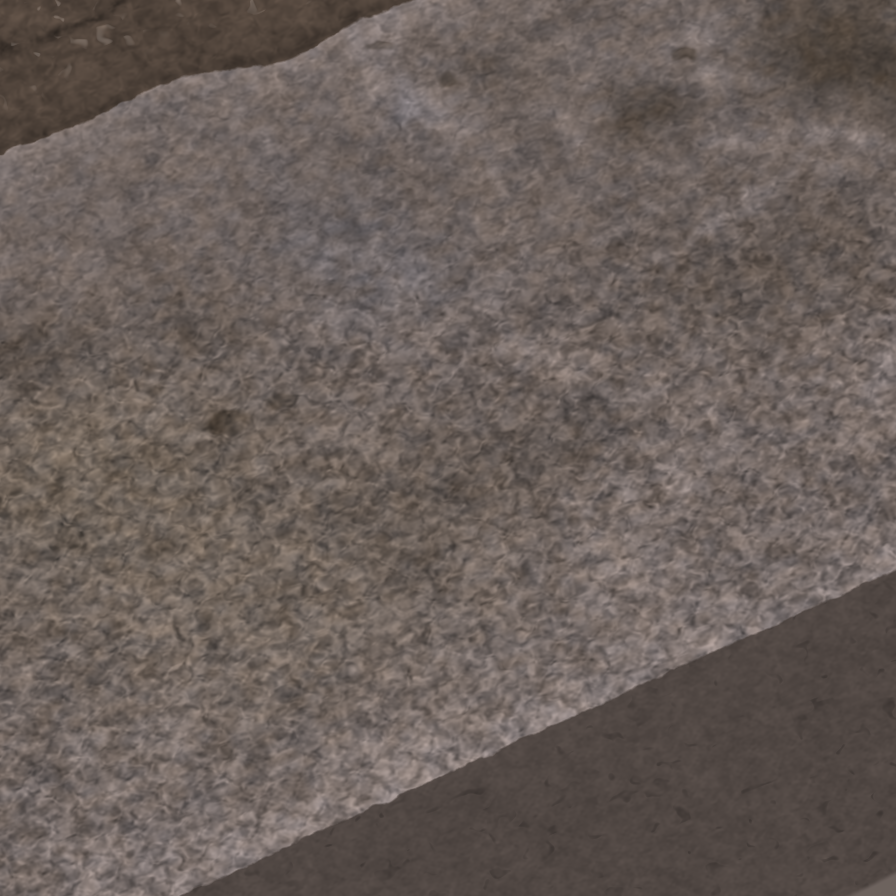
Reproduce this texture procedurally as a WebGL 1 fragment shader.

```glsl
precision highp float;
// Worn concrete slab running diagonally between two strips of dark ground.
// Two wobbly edge lines split the strips; soft elliptical blobs lay down stains
// and tints, and several scales of warped value noise give the speckled grain.

uniform vec2 u_resolution;

#define GRAIN_SCALE 135.0
#define GRAIN_CONTRAST 0.68
#define MOTTLE_CONTRAST 0.26
#define EDGE_SOFTNESS 0.0018
#define EDGE_ROUGHNESS 0.009
#define CONCRETE vec3(0.428, 0.387, 0.370)
#define ASPHALT vec3(0.316, 0.280, 0.264)
#define SOIL vec3(0.322, 0.272, 0.236)
#define STAIN vec3(0.270, 0.235, 0.205)
#define PALE vec3(0.575, 0.530, 0.522)

float hash(vec2 p) {
  return fract(sin(dot(p, vec2(127.1, 311.7))) * 43758.5453);
}

float noise(vec2 p) {
  vec2 i = floor(p), f = fract(p);
  f = f * f * (3.0 - 2.0 * f);
  return mix(mix(hash(i), hash(i + vec2(1.0, 0.0)), f.x),
             mix(hash(i + vec2(0.0, 1.0)), hash(i + vec2(1.0, 1.0)), f.x), f.y);
}

float fbm(vec2 p) {
  float sum = 0.0, amp = 0.53;
  for (int i = 0; i < 4; i++) {
    sum += amp * noise(p);
    p = mat2(1.6, 1.2, -1.2, 1.6) * p + 17.3;
    amp *= 0.5;
  }
  return sum;
}

// Soft ellipse tilted by the given angle
float blob(vec2 p, vec2 center, vec2 radii, float angle) {
  vec2 d = p - center;
  float c = cos(angle), s = sin(angle);
  d = vec2(c * d.x + s * d.y, c * d.y - s * d.x) / radii;
  return exp(-dot(d, d));
}

// Small pit with a firmer outline
float pit(vec2 p, vec2 center, vec2 radii, float angle) {
  return smoothstep(0.15, 0.65, blob(p, center, radii, angle));
}

float bump(float x, float center, float width) {
  float d = (x - center) / width;
  return exp(-d * d);
}

void main() {
  vec2 uv = gl_FragCoord.xy / u_resolution;
  vec2 warp = vec2(fbm(uv * 19.0), fbm(uv * 19.0 + 41.0)) - 0.5;
  vec2 p = uv + warp * 0.055;

  // Signed heights relative to both slab edges
  float rough = (fbm(uv * 60.0) - 0.5) * EDGE_ROUGHNESS;
  float upper = uv.y - 0.828 - 0.375 * uv.x - 0.010 * bump(uv.x, 0.18, 0.05)
              + 0.016 * bump(uv.x, 0.32, 0.05) + rough;
  float lower = uv.y - 0.456 * (uv.x - 0.2) + rough;

  // Noise layers, tilted and flattened by the viewing angle
  vec2 g = mat2(0.94, -0.34, 0.34, 0.94) * uv * vec2(0.88, 1.12);
  vec2 curl = vec2(noise(g * 90.0 + 3.0), noise(g * 90.0 + 57.0)) * 1.3;
  float grain = 0.62 * noise(g * GRAIN_SCALE + curl) + 0.38 * noise(g * GRAIN_SCALE * 1.9 + curl + 9.0) - 0.5;
  float mottle = fbm(uv * 13.0 + 3.0) - 0.5;
  float coarse = fbm(g * 42.0 + 23.0) - 0.5;
  float fine = noise(g * 270.0 + 80.0) - 0.5;

  // Slab: pale margins and ragged worn patches
  float pale = 0.45 * blob(p, vec2(0.79, 0.95), vec2(0.07, 0.03), 0.5)
             + 0.35 * blob(p, vec2(0.65, 0.875), vec2(0.04, 0.03), 0.3)
             + 0.55 * blob(p, vec2(0.88, 0.852), vec2(0.11, 0.013), -0.05)
             + 0.45 * blob(p, vec2(0.83, 0.768), vec2(0.10, 0.010), 0.42)
             + 0.50 * blob(p, vec2(0.44, 0.91), vec2(0.10, 0.035), -0.7)
             + 0.35 * blob(p, vec2(0.99, 0.59), vec2(0.05, 0.05), 0.0)
             + 0.22 * blob(p, vec2(0.67, 0.60), vec2(0.18, 0.07), -0.3)
             + 0.22 * blob(p, vec2(0.72, 0.43), vec2(0.15, 0.07), 0.4)
             + 0.22 * blob(p, vec2(0.12, 0.12), vec2(0.16, 0.16), 0.0);
  pale = pale * (1.0 + 2.2 * coarse) + 0.68 * exp(-max(lower, 0.0) / 0.065) + 0.48 * exp(min(upper, 0.0) / 0.03);
  vec3 slab = mix(CONCRETE, PALE, clamp(pale, 0.0, 0.85));

  // Slab: cool and warm tints
  float cool = blob(p, vec2(0.40, 0.71), vec2(0.12, 0.07), -0.5)
             + blob(p, vec2(0.46, 0.87), vec2(0.04, 0.03), -0.5);
  float warm = blob(p, vec2(0.08, 0.47), vec2(0.22, 0.13), 0.2)
             + 0.7 * blob(p, vec2(0.30, 0.33), vec2(0.28, 0.14), 0.3);
  slab += cool * vec3(-0.006, 0.008, 0.026) + warm * vec3(0.005, 0.001, -0.020);

  // Slab: broad stains, then pits
  float stain = 0.75 * blob(p, vec2(0.72, 0.875), vec2(0.050, 0.028), 0.1)
              + 0.90 * blob(p, vec2(0.96, 0.925), vec2(0.10, 0.045), -0.2)
              + 0.55 * blob(p, vec2(0.94, 1.0), vec2(0.11, 0.06), 0.0)
              + 0.28 * blob(p, vec2(0.22, 0.64), vec2(0.06, 0.04), 0.0)
              + 0.32 * blob(p, vec2(0.04, 0.61), vec2(0.08, 0.04), 0.2)
              + 0.28 * blob(p, vec2(0.56, 0.48), vec2(0.15, 0.06), 0.3)
              + 0.32 * blob(p, vec2(0.85, 0.69), vec2(0.20, 0.07), 0.3)
              + 0.25 * blob(p, vec2(0.55, 0.93), vec2(0.06, 0.04), 0.0);
  vec2 q = uv + warp * 0.02 + (curl - 0.65) * 0.006;
  stain += 0.80 * pit(q, vec2(0.255, 0.527), vec2(0.025, 0.012), 0.35)
         + 0.55 * pit(q, vec2(0.315, 0.553), vec2(0.018, 0.008), 0.35)
         + 0.45 * pit(q, vec2(0.423, 0.945), vec2(0.015, 0.006), 0.0)
         + 0.45 * pit(q, vec2(0.503, 0.911), vec2(0.012, 0.010), 0.0)
         + 0.55 * pit(q, vec2(0.765, 0.937), vec2(0.012, 0.007), 0.2);
  slab = mix(slab, STAIN, clamp(stain, 0.0, 0.85));
  float exposed = mix(1.0, 0.55, smoothstep(0.52, 0.76, uv.y - 0.12 * uv.x));
  slab *= 1.0 + exposed * GRAIN_CONTRAST * grain + MOTTLE_CONTRAST * (0.6 * mottle + coarse) + 0.13 * fine;
  slab += (noise(g * 70.0 + 70.0) - 0.5) * vec3(0.016, 0.0, -0.020);

  // Lower strip: asphalt with sparse flecks and a pale corner
  float fleck = smoothstep(0.80, 0.98, noise(g * 85.0 + curl));
  vec3 asphalt = ASPHALT * (1.0 + 0.16 * grain + 0.14 * coarse + 0.08 * fine - 0.16 * fleck);
  asphalt = mix(asphalt, CONCRETE, smoothstep(0.0, 0.008, 0.5 * (uv.x - 0.94) - uv.y));

  // Upper strip: soil with broken furrows and pale grit
  float furrow = bump(upper + 0.06 * mottle, 0.115, 0.007) * smoothstep(-0.15, 0.1, coarse) + 0.4 * bump(upper, 0.006, 0.008);
  float grit = smoothstep(0.80, 0.98, noise(g * 95.0 + curl + 31.0)) * smoothstep(0.03, 0.09, upper);
  vec3 soil = SOIL * (1.0 + 0.32 * grain + 0.38 * coarse - 0.35 * furrow) + 0.13 * grit;

  vec3 color = mix(asphalt, slab, smoothstep(-EDGE_SOFTNESS, EDGE_SOFTNESS, lower));
  color = mix(color, soil, smoothstep(-EDGE_SOFTNESS, EDGE_SOFTNESS, upper));
  gl_FragColor = vec4(clamp(color, 0.0, 1.0), 1.0);
}
```
